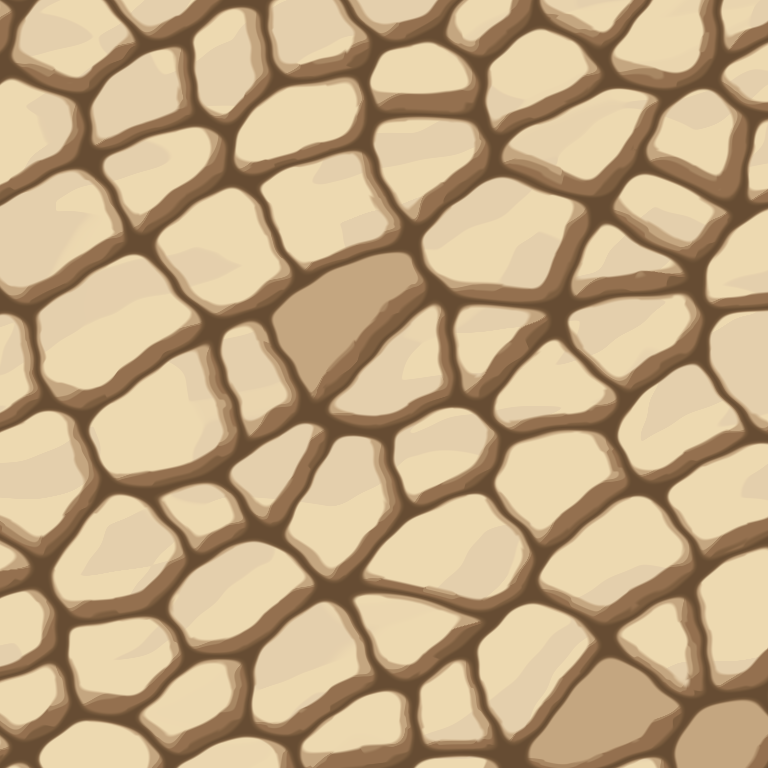
Write a Shadertoy shader that draws this texture.

```glsl
// Hand-painted cobblestones: a weighted cellular (Voronoi) layout gives the stones,
// a soft minimum over their borders rounds them, and a second, lopsided inset cuts
// the pale top face, leaving bevels that are tan above and brown at lower right.

const float STONES = 7.3;         // stones across the canvas
const float JITTER = 0.78;        // irregularity of the layout
const float SIZE_SPREAD = 0.26;   // weight difference between stones
const float TILT = 0.5;           // direction of elongation, radians
const vec2  STRETCH = vec2(0.88, 1.13);
const float GAP = 0.022;          // half width of the joints
const float ROUNDING = 15.0;      // lower is rounder
const float FACE_ROUNDING = 24.0;
const float LIT_BEVEL = 0.05;
const float SHADE_BEVEL = 0.19;
const float SOFTNESS = 0.016;     // paint edge blur
const vec2  SHADE_DIR = vec2(0.6, -0.8);

const vec3 CREAM = vec3(0.93, 0.85, 0.69);
const vec3 GLAZE = vec3(0.89, 0.805, 0.67);
const vec3 TAN   = vec3(0.77, 0.65, 0.50);
const vec3 OCHRE = vec3(0.66, 0.53, 0.39);
const vec3 BROWN = vec3(0.58, 0.44, 0.31);
const vec3 DUSK  = vec3(0.49, 0.37, 0.25);
const vec3 JOINT = vec3(0.40, 0.30, 0.20);

vec2 hash2(vec2 p) {
    vec2 k = vec2(dot(p, vec2(127.1, 311.7)), dot(p, vec2(269.5, 183.3)));
    return fract(sin(k) * 43758.5);
}

float hash1(vec2 p) { return hash2(p + 17.3).x; }

vec2 stoneCentre(vec2 cell) { return cell + 0.5 + JITTER * (hash2(cell) - 0.5); }

float stoneWeight(vec2 cell) { return SIZE_SPREAD * hash1(cell + 5.0); }

// Cellular noise of flat patches with blended borders, 0 to 1
float brushPatches(vec2 p) {
    vec2 base = floor(p);
    float total = 0.0, value = 0.0;
    for (int y = -1; y <= 1; y++)
    for (int x = -1; x <= 1; x++) {
        vec2 cell = base + vec2(x, y);
        vec2 r = cell + hash2(cell + 41.0) - p;
        float w = exp(-18.0 * dot(r, r)) + 1e-9;
        total += w;
        value += w * hash1(cell);
    }
    return value / total;
}

// Small wavering of the outlines
vec2 wobble(vec2 p) {
    return 0.016 * sin(p.yx * 7.0 + vec2(0.0, 2.0))
         + 0.008 * sin(p.yx * 17.0 + p * 9.0 + vec2(4.0, 1.0));
}

float edge(float at, float x, float blur) { return smoothstep(at - blur, at + blur, x); }

void mainImage(out vec4 fragColor, in vec2 fragCoord) {
    vec2 uv = fragCoord / iResolution.y;
    float c = cos(TILT), s = sin(TILT);
    mat2 toStones = mat2(STRETCH.x, 0.0, 0.0, STRETCH.y) * mat2(c, -s, s, c);
    vec2 p = toStones * uv * STONES + 3.0;
    p += wobble(p);
    float blur = max(SOFTNESS, STONES / iResolution.y);

    // Owning stone
    vec2 base = floor(p), home = base, homeRay = vec2(0.0);
    float nearest = 1e3;
    for (int y = -2; y <= 2; y++)
    for (int x = -2; x <= 2; x++) {
        vec2 cell = base + vec2(x, y);
        vec2 ray = stoneCentre(cell) - p;
        float power = dot(ray, ray) - stoneWeight(cell);
        if (power < nearest) { nearest = power; home = cell; homeRay = ray; }
    }

    // Soft distances to the outline and to the rim of the top face
    float outlineSum = 0.0, faceSum = 0.0;
    vec2 normal = vec2(0.0);
    for (int y = -2; y <= 2; y++)
    for (int x = -2; x <= 2; x++) {
        vec2 cell = base + vec2(x, y);
        vec2 ray = stoneCentre(cell) - p;
        vec2 across = ray - homeRay;
        if (dot(across, across) < 1e-4) continue;
        float border = (dot(ray, ray) - stoneWeight(cell) - nearest) / (2.0 * length(across));
        vec2 n = normalize(across * toStones);
        float bevel = mix(LIT_BEVEL, SHADE_BEVEL, smoothstep(-0.3, 0.9, dot(n, SHADE_DIR)));
        bevel *= 0.65 + 0.7 * hash1(home * 3.0 + cell);
        outlineSum += exp(-ROUNDING * border);
        faceSum += exp(-FACE_ROUNDING * (border - bevel));
        normal += n * exp(-FACE_ROUNDING * border);
    }
    float outline = -log(outlineSum) / ROUNDING;
    float face = -log(faceSum) / FACE_ROUNDING;
    float shade = 0.5 + 0.5 * dot(normal / (length(normal) + 1e-5), SHADE_DIR);

    // Bevels: stepped tones, darker outward and toward the shaded side
    float chips = brushPatches(p * 3.6) - 0.5;
    float climb = clamp(outline / max(outline - face, 0.03), 0.0, 1.2);
    float tone = shade + 0.42 * (0.5 - climb) + 0.22 * chips;
    vec3 color = mix(TAN, OCHRE, edge(0.60, tone, 0.025));
    color = mix(color, BROWN, edge(0.74, tone, 0.03));
    color = mix(color, DUSK, edge(1.08, tone, 0.04));

    // Top face with faint slanted washes; a few stones are darker
    float wash = brushPatches(vec2(p.x * 1.1 + p.y * 0.5, p.y * 2.4) + 0.3 * sin(p.yx * 3.0));
    vec3 top = mix(CREAM, GLAZE, 0.85 * edge(0.60, wash, 0.04));
    float rare = hash1(home + 71.0);
    top = mix(top, mix(BROWN, TAN, step(0.02, rare)), step(rare, 0.05));
    color = mix(color, top, edge(0.0, face + 0.03 * chips, blur));

    // Joints, softened by a dusky margin
    color = mix(DUSK, color, edge(GAP + 0.008, outline, blur));
    color = mix(JOINT, color, edge(GAP - 0.008, outline, blur * 1.3));
    fragColor = vec4(color, 1.0);
}
```
